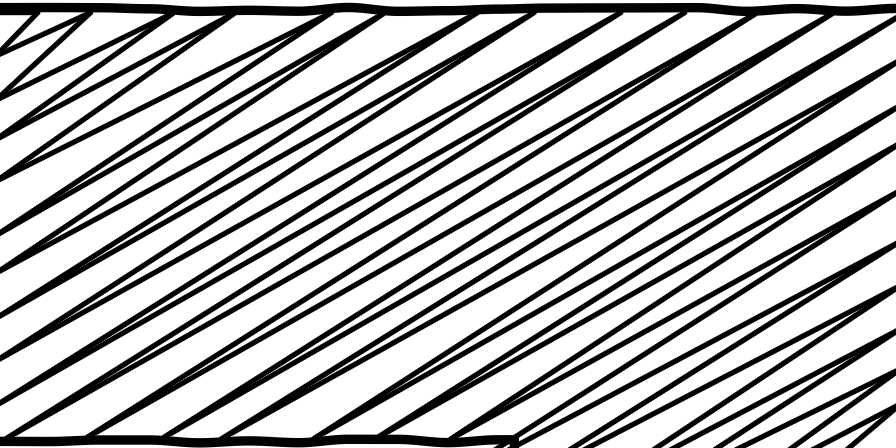
This pattern is drawn by a WebGL 1 fragment shader. Its source:

```glsl
precision highp float;

uniform vec2 u_resolution;

#define SLOPE 0.6
#define SPACING 0.098
#define FIRST_OFFSET 0.935
#define JITTER 0.32
#define PEN_RADIUS 0.0059
#define BAR_RADIUS 0.0105
#define BAR_WOBBLE 0.009
#define TOP 0.972
#define LEDGE 0.02
#define LEDGE_END 1.148
#define STROKE_PAIRS 25

const vec3 PAPER = vec3(1.0);
const vec3 INK = vec3(0.004);
const float LEFT = -0.01;
const float RIGHT = 2.012;
const float FLOOR = -0.1;

float hash(float n) {
  return fract(sin(n * 127.1 + 11.7) * 43758.5453);
}

float smoothNoise(float x) {
  float cell = floor(x);
  float t = fract(x);
  return mix(hash(cell), hash(cell + 1.0), t * t * (3.0 - 2.0 * t));
}

float segmentDistance(vec2 p, vec2 a, vec2 b) {
  vec2 ap = p - a;
  vec2 ab = b - a;
  return length(ap - ab * clamp(dot(ap, ab) / dot(ab, ab), 0.0, 1.0));
}

// Height at x = 0 of a hatch line, with hand-drawn irregularity
float hatchOffset(float index, float seed) {
  return FIRST_OFFSET - SPACING * (index + JITTER * (hash(index + seed) - 0.5));
}

// Where a hatch line meets the top or right side
vec2 upperEnd(float offset) {
  float x = min((TOP - offset) / SLOPE, RIGHT);
  return vec2(x, offset + SLOPE * x);
}

// Where a hatch line meets the left side, the ledge or the floor beyond it
vec2 lowerEnd(float offset) {
  float x = (LEDGE - offset) / SLOPE;
  if (x > LEDGE_END) x = (FLOOR - offset) / SLOPE;
  x = max(x, LEFT);
  return vec2(x, min(offset + SLOPE * x, TOP));
}

// One continuous zigzag between the upper and lower ends
float zigzagDistance(vec2 p) {
  float d = 10.0;
  vec2 low = lowerEnd(FIRST_OFFSET + 0.5 * SPACING);
  for (int i = 0; i < STROKE_PAIRS; i++) {
    float index = float(i);
    vec2 high = upperEnd(hatchOffset(index, 3.0));
    d = min(d, segmentDistance(p, low, high));
    low = lowerEnd(hatchOffset(index + 0.5, 60.0));
    d = min(d, segmentDistance(p, high, low));
  }
  return d - PEN_RADIUS;
}

float wobble(float x, float seed) {
  return BAR_WOBBLE * (smoothNoise(x * 9.0 + seed) - 0.5);
}

// Wavy top bar, and a ledge that turns down at its right end
float barDistance(vec2 p) {
  float topBar = abs(p.y - 0.979 - wobble(p.x, 20.0));
  float ledgeY = 0.015 + wobble(min(p.x, LEDGE_END), 70.0);
  float ledge = length(vec2(max(p.x - LEDGE_END, 0.0), p.y - ledgeY));
  float corner = segmentDistance(p, vec2(LEDGE_END, ledgeY), vec2(LEDGE_END + 0.003, FLOOR));
  return min(topBar, min(ledge, corner)) - BAR_RADIUS;
}

void main() {
  vec2 p = gl_FragCoord.xy / u_resolution.y;
  float d = min(zigzagDistance(p), barDistance(p));
  float coverage = clamp(0.5 - d * u_resolution.y, 0.0, 1.0);
  gl_FragColor = vec4(mix(PAPER, INK, coverage), 1.0);
}
```
